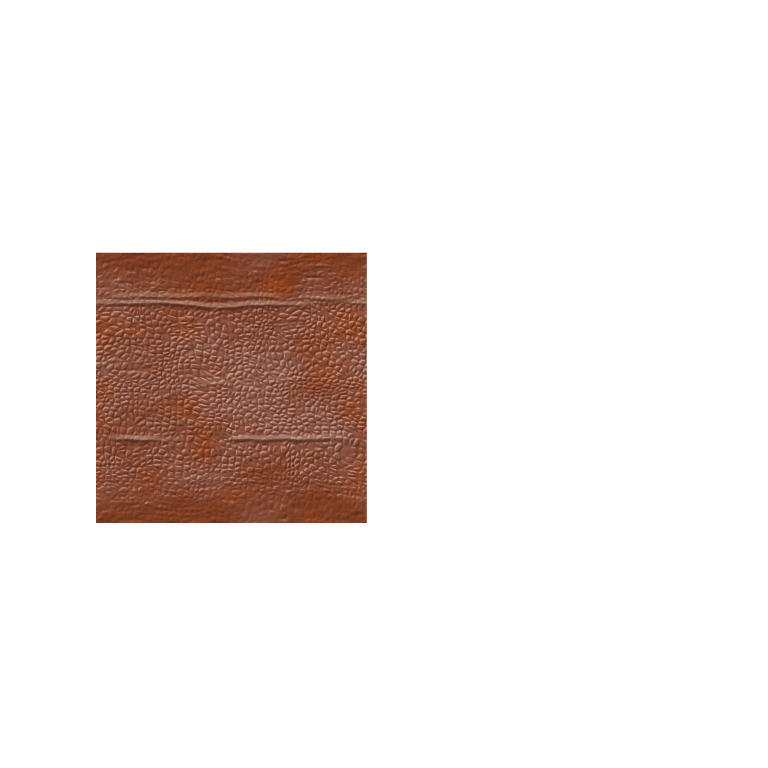
Give the GLSL for this texture, as a WebGL 1 fragment shader.

```glsl
precision highp float;
uniform vec2 u_resolution;

const vec3 WHITE = vec3(1.0);
const vec3 RUST = vec3(0.49, 0.24, 0.14);
const vec3 MAUVE = vec3(0.55, 0.35, 0.29);
const vec3 ORANGE = vec3(0.60, 0.27, 0.10);
const vec3 SHADOW = vec3(0.29, 0.14, 0.10);
const vec3 SHINE = vec3(0.79, 0.64, 0.58);
const vec2 PATCH_MIN = vec2(0.125, 0.319);
const vec2 PATCH_MAX = vec2(0.4775, 0.671);

vec2 hash2(vec2 p) {
  vec3 q = fract(p.xyx * vec3(0.1031, 0.1030, 0.0973));
  q += dot(q, q.yzx + 33.33);
  return fract((q.xx + q.yz) * q.zy);
}

// Value noise that wraps after a whole number of cells
float noise(vec2 uv, vec2 period, float seed) {
  vec2 p = uv * period;
  vec2 cell = floor(p);
  vec2 f = fract(p);
  f = f * f * (3.0 - 2.0 * f);
  vec2 lo = mod(cell, period) + seed;
  vec2 hi = mod(cell + 1.0, period) + seed;
  float bottom = mix(hash2(lo).x, hash2(vec2(hi.x, lo.y)).x, f.x);
  float top = mix(hash2(vec2(lo.x, hi.y)).x, hash2(hi).x, f.x);
  return mix(bottom, top, f.y);
}

float fractalNoise(vec2 uv, vec2 period, float seed) {
  float sum = 0.0;
  float weight = 0.5;
  for (int i = 0; i < 4; i++) {
    sum += weight * noise(uv, period, seed);
    period *= 2.0;
    weight *= 0.5;
  }
  return sum / 0.9375;
}

// Pebbled cells: zero in the furrows, rising to the middle of each grain
float pebbles(vec2 uv, vec2 period) {
  vec2 p = uv * period;
  vec2 cell = floor(p);
  float nearest = 4.0;
  float second = 4.0;
  for (int y = -1; y <= 1; y++) {
    for (int x = -1; x <= 1; x++) {
      vec2 id = cell + vec2(float(x), float(y));
      float d = length(id + hash2(mod(id, period) + 7.0) - p);
      second = min(second, max(nearest, d));
      nearest = min(nearest, d);
    }
  }
  return smoothstep(0.0, 0.65, second - nearest);
}

// Pebbles in the middle give way to flat streaks at the top and bottom
float grainHeight(vec2 uv) {
  vec2 bend = vec2(noise(uv, vec2(9.0), 3.0), noise(uv, vec2(9.0), 5.0)) - 0.5;
  vec2 p = uv + 0.035 * bend;
  float streaks = noise(p, vec2(22.0, 84.0), 11.0);
  float fine = noise(p, vec2(78.0, 96.0), 17.0);
  float flatness = smoothstep(0.22, 0.48, abs(uv.y - 0.5));
  return mix(pebbles(p, vec2(42.0, 52.0)), streaks, 0.25 + 0.5 * flatness) + 0.3 * fine;
}

// x is the dark fold, y the bright lip above it
vec2 crease(vec2 uv, float level, float sway, float seed) {
  float path = level + sway * (fractalNoise(vec2(uv.x, 0.5), vec2(4.0, 1.0), seed) - 0.5);
  float d = uv.y - path;
  float presence = smoothstep(0.28, 0.62, noise(vec2(uv.x, 0.3), vec2(7.0, 1.0), seed + 9.0));
  float fold = 1.0 - smoothstep(0.002, 0.010, abs(d));
  float lip = 1.0 - smoothstep(0.003, 0.014, abs(d - 0.013));
  return vec2(fold, lip) * presence;
}

// Faint pale hairs, mostly in the upper left
float hairs(vec2 uv) {
  float cover = 0.0;
  for (int i = 0; i < 16; i++) {
    vec2 start = hash2(vec2(float(i), 41.0)) * vec2(0.6, 0.4) + vec2(0.05, 0.5);
    vec2 r = hash2(vec2(float(i), 83.0));
    float angle = mix(-0.5, 1.1, r.x);
    vec2 along = vec2(cos(angle), sin(angle)) * mix(0.05, 0.14, r.y);
    vec2 offset = uv - start;
    float t = clamp(dot(offset, along) / dot(along, along), 0.0, 1.0);
    cover = max(cover, 1.0 - smoothstep(0.001, 0.006, length(offset - along * t)));
  }
  return cover;
}

vec3 leather(vec2 uv) {
  // Blotchy tint with a dull sheen across the middle
  float sheen = exp(-9.0 * (uv.y - 0.5) * (uv.y - 0.5));
  float blotch = fractalNoise(uv, vec2(5.0, 6.0), 23.0);
  vec3 color = mix(RUST, MAUVE, clamp(0.75 * sheen + 1.6 * (blotch - 0.42), 0.0, 1.0));
  float warm = smoothstep(0.5, 0.8, fractalNoise(uv, vec2(6.0, 7.0), 31.0));
  color = mix(color, ORANGE, warm * (0.7 - 0.35 * sheen));

  // Light from the upper left
  float height = grainHeight(uv);
  float relief = height - grainHeight(uv + vec2(-0.004, 0.006));
  color *= 1.0 + 0.42 * clamp(relief, -0.7, 0.7);
  color = mix(color, SHADOW, 0.35 * (1.0 - smoothstep(0.05, 0.4, height)));
  float gloss = smoothstep(0.15, 0.65, relief) * smoothstep(0.3, 0.65, blotch + 0.15 * sheen);
  color = mix(color, SHINE, 0.6 * gloss);

  // Long folds
  vec2 folds = crease(uv, 0.80, 0.05, 51.0);
  folds = max(folds, crease(uv, 0.83, 0.03, 63.0) * 0.7);
  folds = max(folds, crease(uv, 0.53, 0.09, 75.0) * 0.5);
  folds = max(folds, crease(uv, 0.31, 0.05, 87.0));
  color = mix(color, SHINE, 0.5 * folds.y);
  color = mix(color, SHADOW, 0.65 * folds.x);
  return mix(color, SHINE, 0.25 * hairs(uv));
}

void main() {
  vec2 canvas = gl_FragCoord.xy / u_resolution;
  float pixel = 1.0 / min(u_resolution.x, u_resolution.y);
  vec2 inset = min(canvas - PATCH_MIN, PATCH_MAX - canvas);
  float mask = smoothstep(-0.5 * pixel, 0.5 * pixel, min(inset.x, inset.y));
  vec2 uv = (canvas - PATCH_MIN) / (PATCH_MAX - PATCH_MIN);
  gl_FragColor = vec4(mix(WHITE, leather(uv), mask), 1.0);
}
```
